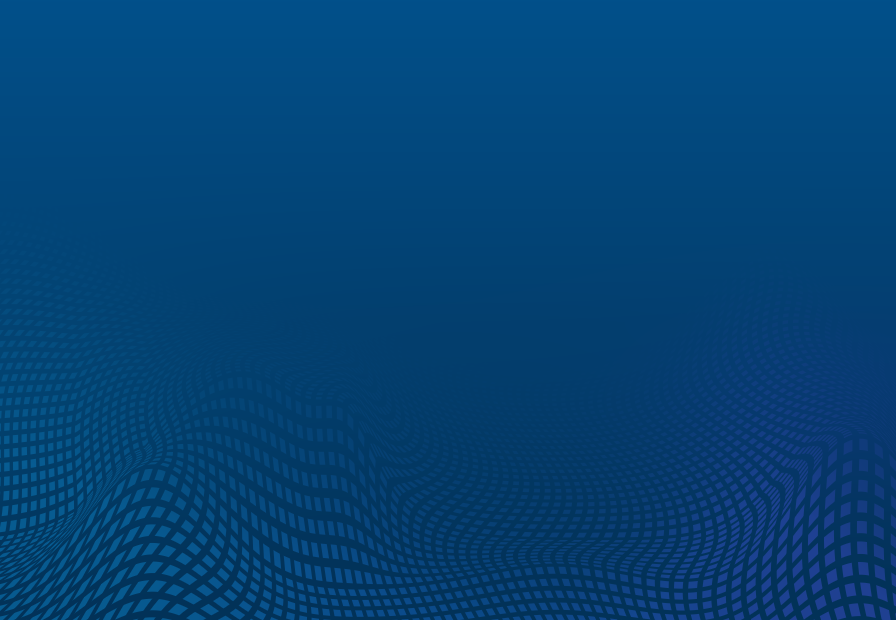
Give the GLSL for this background, as a WebGL 1 fragment shader.

```glsl
precision highp float;
// A deep blue vertical gradient with a wavy net of small tiles in its lower half.
// Hill curves split the net into three bands; each band spreads its rows between
// two curves, and columns converge and sway with the row number.

uniform vec2 u_resolution;

const vec3 SKY_TOP = vec3(0.005, 0.312, 0.54);
const vec3 SKY_MIDDLE = vec3(0.01, 0.245, 0.43);
const vec3 SKY_BOTTOM = vec3(0.008, 0.195, 0.345);
const vec3 TILE_LEFT = vec3(0.03, 0.38, 0.60);
const vec3 TILE_CENTER = vec3(0.05, 0.31, 0.58);
const vec3 TILE_RIGHT = vec3(0.14, 0.26, 0.61);
const vec3 LEFT_GLOW = vec3(0.0, 0.025, 0.025);
const vec3 RIGHT_GLOW = vec3(0.02, -0.01, 0.03);

const float NET_BASE = -0.20;     // hidden lower edge of the net
const float FRONT_ROWS = 15.0;
const float FOLD_ROWS = 8.0;
const float BACK_ROWS = 30.0;
const float COLUMNS = 58.0;       // columns across the front edge
const float CONVERGENCE = 1.0;    // columns gained per row
const float SWAY = 2.3;           // sideways swing, in columns
const float FADE_HEIGHT = 0.43;

float bump(float x, float center, float width) {
  float d = (x - center) / width;
  return exp(-d * d);
}

// Crest of the nearest hills.
float frontCrest(float x) {
  return 0.05 + 0.20 * bump(x, 0.17, 0.10) + 0.04 * bump(x, 0.62, 0.12)
       + 0.25 * bump(x, 0.96, 0.10);
}

// Ridge behind them, kept above the front crest.
float middleRidge(float x) {
  float ridge = 0.13 + 0.27 * bump(x, 0.27, 0.14) + 0.08 * bump(x, 0.39, 0.04)
              + 0.20 * bump(x, 0.95, 0.10);
  return max(ridge, frontCrest(x) + 0.03);
}

// Upper limit where the net dissolves.
float farCrown(float x) {
  return 0.41 + 0.28 * bump(x, 0.0, 0.22) + 0.08 * bump(x, 0.35, 0.12)
       + 0.20 * bump(x, 0.86, 0.11);
}

// Column and row numbers of the net at a canvas position.
vec2 netCoordinates(vec2 p) {
  float front = frontCrest(p.x);
  float ridge = middleRidge(p.x);
  float row;
  if (p.y < front) {
    row = FRONT_ROWS * (p.y - NET_BASE) / (front - NET_BASE);
  } else if (p.y < ridge) {
    row = FRONT_ROWS + FOLD_ROWS * (p.y - front) / (ridge - front);
  } else {
    float t = (p.y - ridge) / (farCrown(p.x) - ridge);
    row = FRONT_ROWS + FOLD_ROWS + BACK_ROWS * t * (0.7 + 0.3 * t);
  }
  float column = (p.x - 0.5) * (COLUMNS + CONVERGENCE * row)
               + SWAY * sin(0.22 * row + 7.0 * p.x);
  return vec2(column, row);
}

// Smooth stripe coverage that settles to its mean when too fine to resolve.
float stripe(float coordinate, float halfWidth, float blur) {
  float d = abs(fract(coordinate) - 0.5);
  float sharp = clamp((halfWidth - d) / blur + 0.5, 0.0, 1.0);
  return mix(sharp, 2.0 * halfWidth, smoothstep(0.45, 0.95, blur));
}

vec3 backdrop(vec2 p) {
  vec3 color = mix(SKY_BOTTOM, SKY_MIDDLE, smoothstep(0.0, 0.5, p.y));
  color = mix(color, SKY_TOP, clamp((p.y - 0.48) / 0.52, 0.0, 1.0));
  color += LEFT_GLOW * bump(p.x, 0.0, 0.25) * bump(p.y, 0.36, 0.22);
  color += RIGHT_GLOW * bump(p.x, 0.95, 0.22) * bump(p.y, 0.34, 0.16);
  return color;
}

void main() {
  vec2 pixel = 1.0 / u_resolution;
  vec2 p = gl_FragCoord.xy * pixel;

  // Net position and its change across one pixel.
  vec2 net = netCoordinates(p);
  vec2 acrossX = netCoordinates(p + vec2(pixel.x, 0.0)) - net;
  vec2 acrossY = netCoordinates(p + vec2(0.0, pixel.y)) - net;
  vec2 blur = max(sqrt(acrossX * acrossX + acrossY * acrossY), vec2(0.001));

  // Tiles shrink and fade toward the crown.
  float nearness = clamp((farCrown(p.x) - p.y) / FADE_HEIGHT, 0.0, 1.0);
  float halfSize = mix(0.24, 0.31, nearness);
  float tile = stripe(net.x, halfSize, blur.x) * stripe(net.y, halfSize, blur.y);
  float opacity = 0.85 * nearness * (0.55 + 0.45 * nearness);

  vec3 tileColor = mix(TILE_LEFT, TILE_CENTER, smoothstep(0.1, 0.5, p.x));
  tileColor = mix(tileColor, TILE_RIGHT, smoothstep(0.5, 0.95, p.x));
  gl_FragColor = vec4(mix(backdrop(p), tileColor, tile * opacity), 1.0);
}
```
